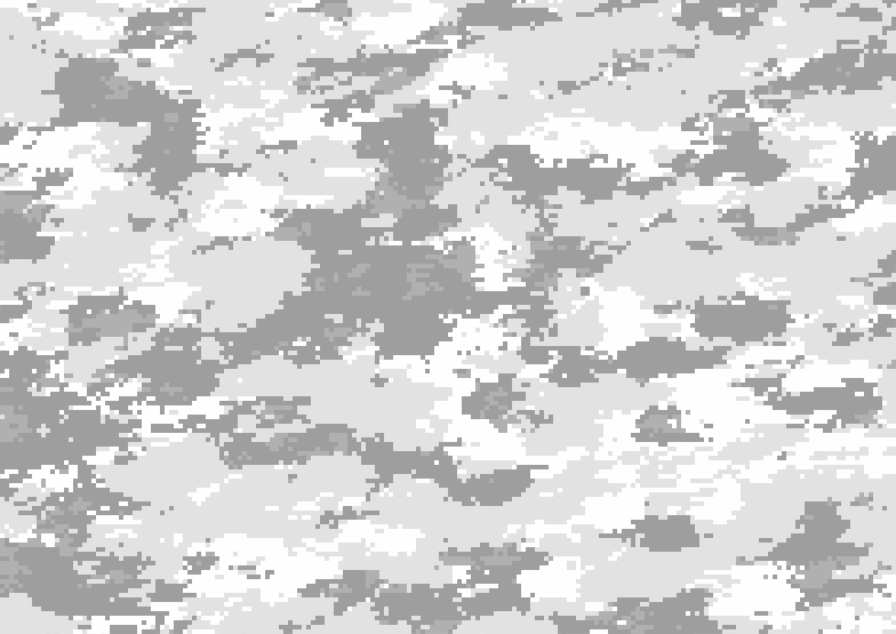
A WebGL 1 fragment shader for this pattern:

```glsl
precision highp float;
// Grey digital camouflage: a grid of small square cells, each given one of
// four tones by thresholding stretched, slightly slanted fractal noise.
// Cell borders are smoothed by the area each cell covers in a pixel.

uniform vec2 u_resolution;

const float CELLS_ACROSS = 196.0;

float hash(vec2 p) {
  vec3 q = fract(p.xyx * 0.1031);
  q += dot(q, q.yzx + 33.33);
  return fract((q.x + q.y) * q.z);
}

float valueNoise(vec2 p) {
  vec2 i = floor(p);
  vec2 f = fract(p);
  f = f * f * (3.0 - 2.0 * f);
  float low = mix(hash(i), hash(i + vec2(1.0, 0.0)), f.x);
  float high = mix(hash(i + vec2(0.0, 1.0)), hash(i + vec2(1.0, 1.0)), f.x);
  return mix(low, high, f.y);
}

// Fractal noise scaled to mean 0 and deviation 1, so that
// a threshold directly sets the share of the area above it.
float field(vec2 cell, vec2 grain, float slant, float seed) {
  vec2 p = vec2(cell.x, cell.y - slant * cell.x) / grain + seed;
  float sum = 0.0;
  float amplitude = 1.0;
  for (int octave = 0; octave < 5; octave++) {
    sum += amplitude * (valueNoise(p) - 0.5);
    p = p * 2.03 + vec2(17.3, 41.7);
    amplitude *= 0.69;
  }
  return sum / 0.292;
}

// Tone of one whole cell: white over light, then dark, then mid-grey patches
float cellTone(vec2 cell) {
  float dark = field(cell, vec2(18.0, 8.0), 0.14, 318.0);
  float white = field(cell, vec2(17.0, 7.0), 0.08, 151.0);
  float patches = field(cell, vec2(12.0, 5.5), 0.05, 247.0);

  float tone = white > 0.6 ? 0.995 : 0.886;
  if (dark > 0.44) tone = 0.62;
  if (dark > 0.32 && patches > 1.15) tone = 0.69;
  return tone;
}

void main() {
  float pixel = CELLS_ACROSS / u_resolution.x;
  vec2 p = gl_FragCoord.xy * pixel;

  // Nearest cell corner, and how much of a soft pixel lies beyond it
  vec2 corner = floor(p + 0.5);
  vec2 beyond = clamp((p - corner) / (1.15 * pixel) + 0.5, 0.0, 1.0);

  float below = mix(cellTone(corner - 1.0),
                    cellTone(corner - vec2(0.0, 1.0)), beyond.x);
  float above = mix(cellTone(corner - vec2(1.0, 0.0)),
                    cellTone(corner), beyond.x);
  gl_FragColor = vec4(vec3(mix(below, above, beyond.y)), 1.0);
}
```
